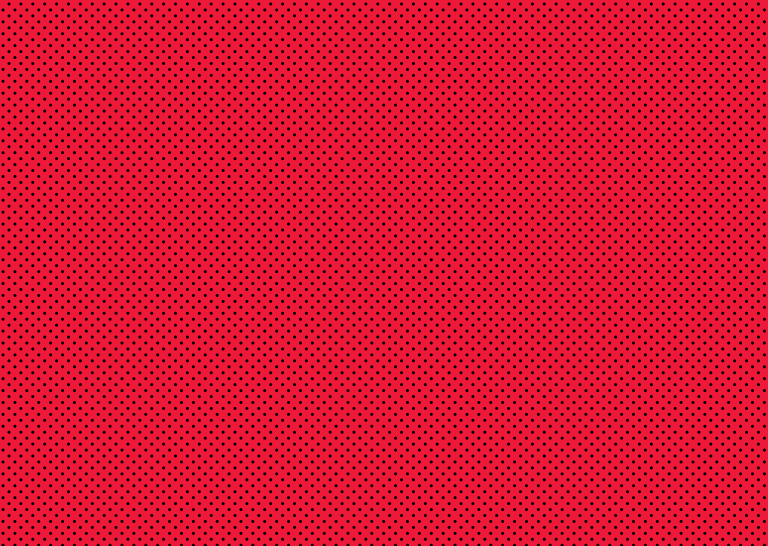
Reproduce this pattern procedurally as a Shadertoy shader.

```glsl
const float ROWS = 45.9;                    // lattice cells per canvas height
const vec2 FIRST_DOT = vec2(0.756, 0.336);  // first dot from the top left, in cells
const float DOT_RADIUS = 0.125;             // in cells
const vec3 GROUND_RED = vec3(0.933, 0.094, 0.220);
const vec3 DOT_BLACK = vec3(0.012, 0.0, 0.004);

// Distance to the nearest point of a unit square lattice
float latticeDistance(vec2 p) {
    return length(fract(p + 0.5) - 0.5);
}

// Signed distance to staggered dots: two lattices half a cell apart
float dotDistance(vec2 p) {
    return min(latticeDistance(p), latticeDistance(p + 0.5)) - DOT_RADIUS;
}

void mainImage(out vec4 fragColor, in vec2 fragCoord) {
    // Cell coordinates, measured down from the top left corner
    float pixel = ROWS / iResolution.y;
    vec2 fromTopLeft = vec2(fragCoord.x, iResolution.y - fragCoord.y);
    vec2 p = fromTopLeft * pixel - FIRST_DOT;

    // One-pixel linear edge keeps the dot area constant at any size
    float coverage = clamp(0.5 - dotDistance(p) / pixel, 0.0, 1.0);
    fragColor = vec4(mix(GROUND_RED, DOT_BLACK, coverage), 1.0);
}
```
